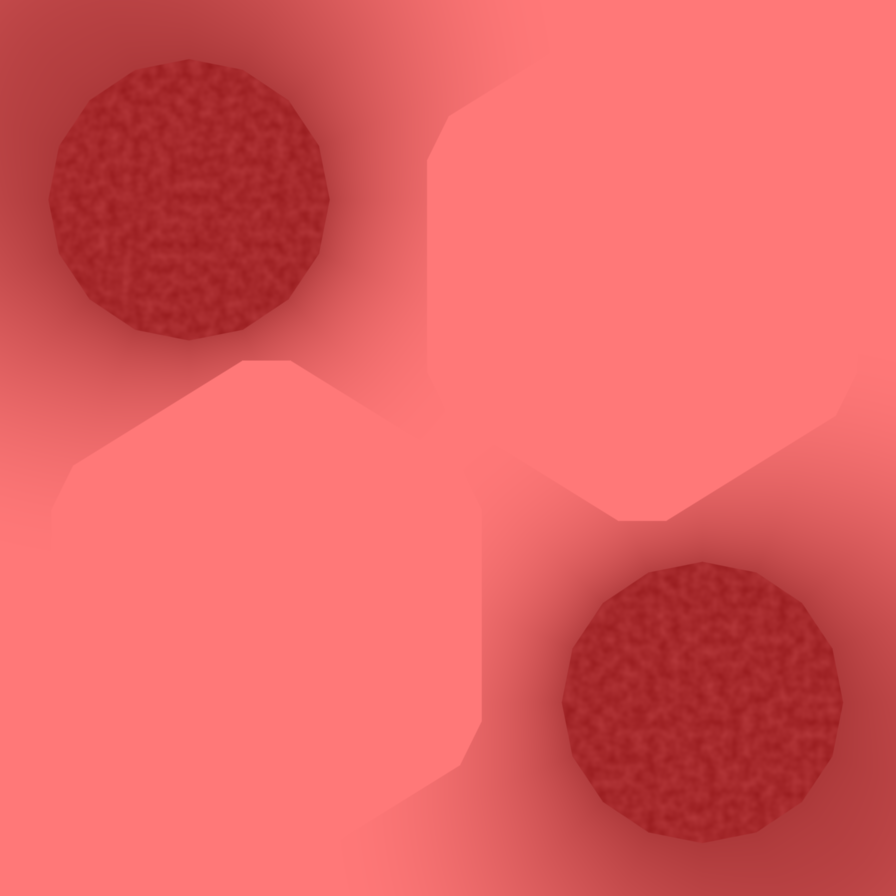
A Shadertoy shader for this background:

```glsl
const vec3 PINK = vec3(1.0, 0.47, 0.47);
const vec3 POOL_COLOR = vec3(0.72, 0.255, 0.26);
const vec3 SHADOW_COLOR = vec3(0.66, 0.21, 0.215);
const vec3 DISC_COLOR = vec3(0.65, 0.16, 0.17);

const vec2 DISC_A = vec2(0.211, 0.777);
const vec2 DISC_B = vec2(0.784, 0.216);
const float DISC_RADIUS = 0.157;
const float DISC_SIDES = 16.0;

const vec2 POOL_A = vec2(0.117, 0.883);
const vec2 POOL_B = vec2(0.878, 0.111);
const float POOL_INNER = 0.052;
const float POOL_OUTER = 0.52;

const vec2 HEX_A = vec2(0.2975, 0.3131);
const vec2 HEX_B = vec2(0.7168, 0.7031);
const float HEX_HALF_WIDTH = 0.2402;
const float HEX_HALF_HEIGHT = 0.2845;
const float HEX_SLANT = 0.2559;
const float HEX_CHAMFER = 0.2676;

const float SHADOW_STRENGTH = 0.75;
const float SHADOW_REACH = 0.042;
const float GRAIN_SCALE = 75.0;
const float GRAIN_STRENGTH = 0.065;

const float PI = 3.14159;

// Unit gradient vector for a lattice cell
vec2 hashGradient(vec2 cell) {
    float angle = 2.0 * PI * fract(sin(dot(cell, vec2(127.1, 311.7))) * 43758.5);
    return vec2(cos(angle), sin(angle));
}

float gradientNoise(vec2 p) {
    vec2 cell = floor(p);
    vec2 f = fract(p);
    vec2 w = f * f * f * (f * (f * 6.0 - 15.0) + 10.0);
    float a = dot(hashGradient(cell), f);
    float b = dot(hashGradient(cell + vec2(1, 0)), f - vec2(1, 0));
    float c = dot(hashGradient(cell + vec2(0, 1)), f - vec2(0, 1));
    float d = dot(hashGradient(cell + vec2(1, 1)), f - vec2(1, 1));
    return mix(mix(a, b, w.x), mix(c, d, w.x), w.y);
}

// Regular polygon with a corner on the positive x axis
float polygonDistance(vec2 p) {
    float sector = 2.0 * PI / DISC_SIDES;
    float angle = mod(atan(p.y, p.x) + 2.0 * PI, sector) - 0.5 * sector;
    return length(p) * cos(angle) - DISC_RADIUS * cos(0.5 * sector);
}

// Upright hexagon with cut corners
float hexagonDistance(vec2 p) {
    p = abs(p);
    float sides = max(p.x - HEX_HALF_WIDTH, p.y - HEX_HALF_HEIGHT);
    float slant = dot(p, vec2(0.527, 0.85)) - HEX_SLANT;
    float chamfer = dot(p, vec2(0.897, 0.442)) - HEX_CHAMFER;
    return max(sides, max(slant, chamfer));
}

float coverage(float dist, float pixel) {
    return 1.0 - smoothstep(-pixel, pixel, dist);
}

float poolAmount(vec2 p) {
    return 1.0 - smoothstep(POOL_INNER, POOL_OUTER, length(p));
}

void mainImage(out vec4 fragColor, in vec2 fragCoord) {
    vec2 uv = fragCoord / iResolution.y;
    float pixel = 1.0 / iResolution.y;

    // Broad dark pools in two opposite corners
    float pool = max(poolAmount(uv - POOL_A), poolAmount(uv - POOL_B));
    vec3 color = mix(PINK, POOL_COLOR, pool);

    // Soft shadow around the discs
    float disc = min(polygonDistance(uv - DISC_A), polygonDistance(uv - DISC_B));
    float shadow = SHADOW_STRENGTH * exp(-max(disc, 0.0) / SHADOW_REACH);
    color = mix(color, SHADOW_COLOR, shadow);

    // Flat hexagons
    float hexagon = min(hexagonDistance(uv - HEX_A), hexagonDistance(uv - HEX_B));
    color = mix(color, PINK, coverage(hexagon, pixel));

    // Mottled discs
    float grain = gradientNoise(uv * GRAIN_SCALE)
                + 0.4 * gradientNoise(uv * GRAIN_SCALE * 1.9 + 17.0);
    vec3 discColor = DISC_COLOR + GRAIN_STRENGTH * grain;
    color = mix(color, discColor, coverage(disc, pixel));

    fragColor = vec4(color, 1.0);
}
```
